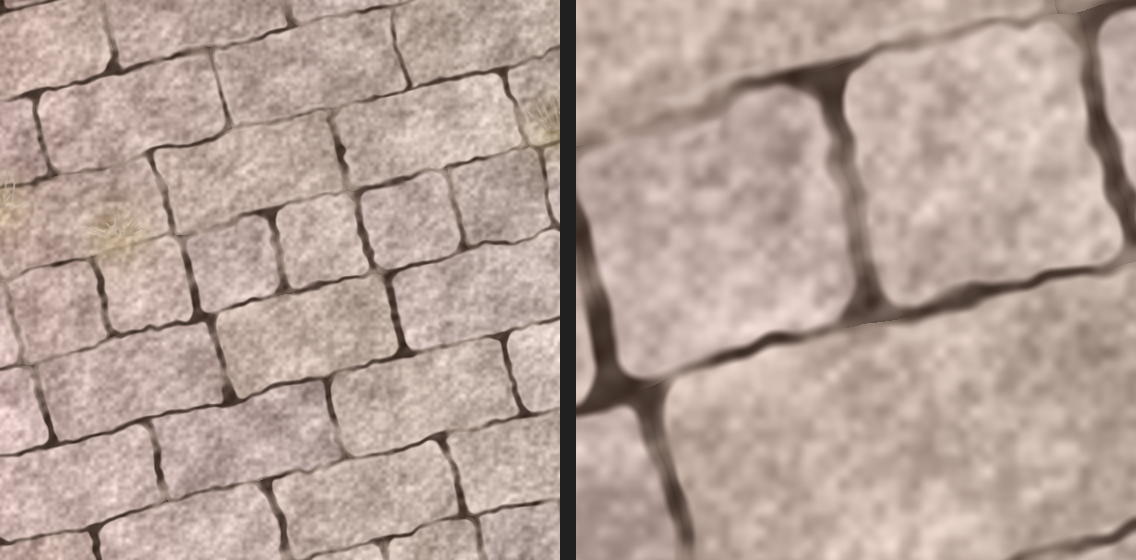
Left: the whole. Right: its middle third, enlarged.
Write a Shadertoy shader that draws this texture.

```glsl
const vec2 AXIS = vec2(0.970, -0.2425);   // direction of the courses, y down
const float COURSE = 0.1542;              // height of a course
const float LENGTH = 0.326;               // length of a full brick
const vec3 STONE = vec3(0.745, 0.667, 0.635);
const vec3 PALE = vec3(0.87, 0.80, 0.76);
const vec3 EARTH = vec3(0.58, 0.50, 0.45);
const vec3 SHADOW = vec3(0.27, 0.21, 0.18);
const vec3 STRAW = vec3(0.82, 0.74, 0.56);

float hash(vec2 p) {
    return fract(sin(dot(p, vec2(127.1, 311.7))) * 43758.5);
}

float noise(vec2 p) {
    vec2 i = floor(p), f = fract(p);
    f = f * f * (3.0 - 2.0 * f);
    return mix(mix(hash(i), hash(i + vec2(1, 0)), f.x),
               mix(hash(i + vec2(0, 1)), hash(i + vec2(1, 1)), f.x), f.y);
}

float fbm(vec2 p) {
    float sum = 0.0, amp = 0.5;
    for (int i = 0; i < 4; i++) {
        sum += amp * noise(p);
        p = mat2(1.6, 1.2, -1.2, 1.6) * p + 7.3;
        amp *= 0.5;
    }
    return sum / 0.9375;
}

float roundBox(vec2 p, vec2 halfSize, float radius) {
    vec2 q = abs(p) - halfSize + radius;
    return length(max(q, 0.0)) + min(max(q.x, q.y), 0.0) - radius;
}

float segment(vec2 p, vec2 a, vec2 b) {
    vec2 pa = p - a, ba = b - a;
    return length(pa - ba * clamp(dot(pa, ba) / dot(ba, ba), 0.0, 1.0));
}

// Distance to the brick around q (x) and a random value for that brick (y)
vec2 brick(vec2 q) {
    float row = floor((q.y - 0.021) / COURSE);
    float y = q.y - 0.021 - (row + 0.5) * COURSE;
    float x = q.x - 0.169 + 0.165 * mod(row, 2.0) - 0.0145 * row;
    float cell = floor(x / LENGTH);
    x -= cell * LENGTH;
    float width = LENGTH, part = 0.0;

    // Every fourth course, and a rare brick elsewhere, is laid in halves
    if (mod(row, 4.0) == 3.0 || hash(vec2(cell, row) + 5.0) > 0.93) {
        width *= 0.5;
        part = floor(x / width);
        x -= part * width;
    }
    float id = hash(vec2(cell * 2.0 + part, row) + 31.0);
    float gap = mix(0.0035, 0.0075, fract(id * 7.7));
    vec2 halfSize = vec2(width * 0.5 - gap, COURSE * 0.5 - 0.0032);
    float d = roundBox(vec2(x - width * 0.5, y), halfSize, mix(0.008, 0.028, id));
    return vec2(d, id);
}

// Fan of dry blades: x is blade cover, y is the soft patch around them
vec2 tuft(vec2 p, vec2 root, float size) {
    float cover = 0.0;
    for (int i = 0; i < 11; i++) {
        float k = float(i);
        float angle = (hash(vec2(k, root.y)) - 0.5) * 3.0;
        float reach = size * mix(0.4, 1.0, hash(vec2(root.y, k)));
        vec2 start = root + vec2((k - 5.0) * size * 0.08, 0.0);
        float d = segment(p, start, start + reach * vec2(sin(angle), -cos(angle)));
        cover = max(cover, 1.0 - smoothstep(0.0006, 0.003, d));
    }
    vec2 r = (p - root) / size;
    return vec2(cover, exp(-dot(r, r) * 1.3));
}

void mainImage(out vec4 fragColor, in vec2 fragCoord) {
    vec2 uv = fragCoord / iResolution.xy;
    vec2 p = vec2(uv.x, 1.0 - uv.y);

    // Worn, wandering edges
    vec2 wobble = vec2(noise(p * 14.0), noise(p * 14.0 + 40.0)) - 0.5;
    vec2 chips = vec2(noise(p * 60.0), noise(p * 60.0 + 80.0)) - 0.5;
    vec2 w = p + 0.016 * wobble + 0.007 * chips;
    vec2 b = brick(vec2(dot(w, AXIS), dot(w, vec2(-AXIS.y, AXIS.x))));

    // Stone face: mottling, grain and small lit bumps
    float bumps = noise(p * 85.0) - noise(p * 85.0 + vec2(0.5, 0.6));
    float tone = 0.34 * (fbm(p * 20.0) - 0.5) + 0.13 * (noise(p * 140.0) - 0.5)
               + 0.13 * bumps + 0.07 * (b.y - 0.5) + 0.04 * (p.y - 0.5);
    vec3 tint = mix(vec3(0.012, -0.008, -0.004), vec3(-0.010, 0.006, 0.0), uv.x);
    tint += vec3(-0.004, -0.006, 0.018) * (fract(b.y * 13.0) - 0.4);
    vec3 color = STONE + tone + tint;

    // Pale broken rims, then joints that come and go in depth
    float rim = exp(-pow((b.x + 0.006) / 0.004, 2.0));
    color = mix(color, PALE, 0.55 * rim * smoothstep(0.5, 0.75, noise(p * 32.0 + 9.0)));
    float joint = smoothstep(-0.0035, 0.0025, b.x);
    float depth = smoothstep(0.25, 0.7, fbm(p * 18.0 + 60.0) + 0.12 * (p.y - 0.5) + 14.0 * b.x);
    vec3 soil = mix(EARTH, SHADOW, depth) + 0.12 * bumps;
    color = mix(color, soil, joint * mix(0.6, 1.0, depth));

    // Dry grass near the sides
    for (int i = 0; i < 3; i++) {
        float k = float(i);
        vec2 root = vec2(0.21 * k + 0.29 * k * (k - 1.0), 0.37 + 0.17 * k - 0.12 * k * k);
        vec2 grass = tuft(p, root, 0.065);
        color = mix(color, STRAW + 1.2 * tone, 0.5 * grass.y);
        color = mix(color, mix(EARTH, PALE, noise(p * 70.0)), 0.6 * grass.x);
    }
    fragColor = vec4(clamp(color, 0.0, 1.0), 1.0);
}
```
